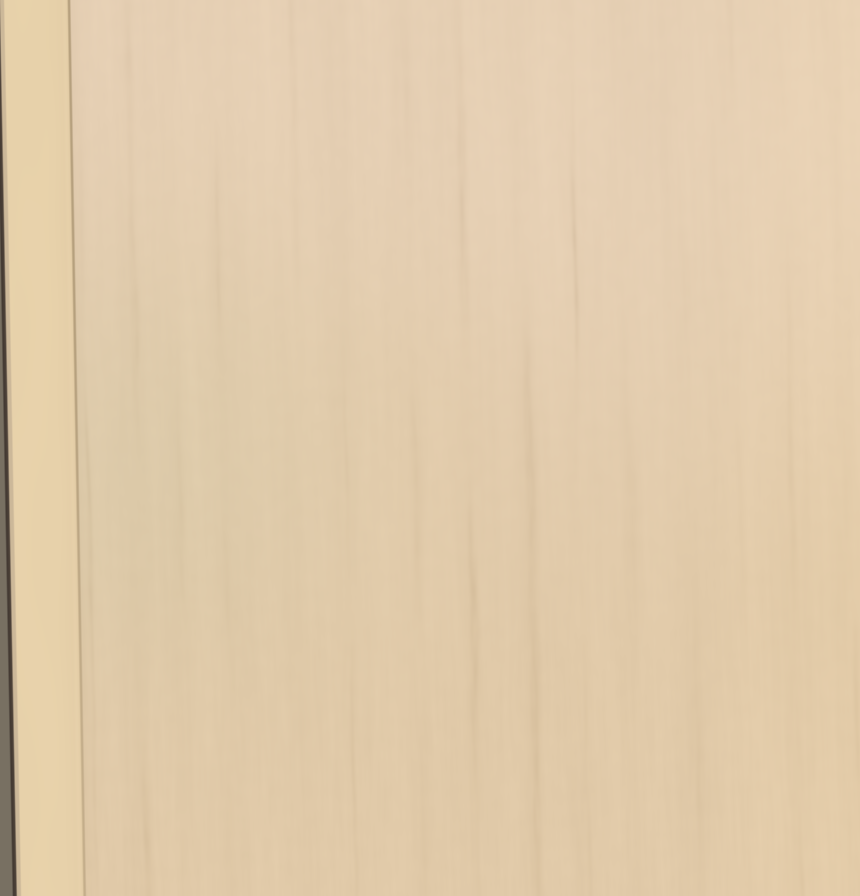
Write a WebGL 2 fragment shader that draws this texture.

```glsl
#version 300 es
precision highp float;

uniform vec2 u_resolution;
out vec4 fragColor;

#define PANEL_LOW vec3(0.882, 0.792, 0.662)
#define PANEL_HIGH vec3(0.903, 0.816, 0.708)
#define FRAME_COLOR vec3(0.908, 0.822, 0.668)
#define BEVEL_COLOR vec3(0.800, 0.720, 0.600)
#define GAP_COLOR vec3(0.470, 0.440, 0.385)
#define SEAM_COLOR vec3(0.240, 0.200, 0.175)
#define GROOVE_COLOR vec3(0.700, 0.615, 0.480)
#define STREAK_TINT vec3(0.046, 0.049, 0.053)
#define STREAK_SPACING 0.062
#define GRAIN_LEAN 0.024
#define GRAIN_STRENGTH 0.012

float hash(float n) {
    return fract(sin(n * 12.9898 + 4.137) * 43758.547);
}

vec2 gradient(vec2 cell) {
    float angle = 6.28318 * hash(dot(cell, vec2(1.0, 57.31)));
    return vec2(cos(angle), sin(angle));
}

// Gradient noise, roughly -0.7 to 0.7
float noise(vec2 p) {
    vec2 i = floor(p), f = fract(p);
    vec2 w = f * f * f * (f * (f * 6.0 - 15.0) + 10.0);
    vec2 e = vec2(1.0, 0.0);
    float a = dot(gradient(i), f);
    float b = dot(gradient(i + e.xy), f - e.xy);
    float c = dot(gradient(i + e.yx), f - e.yx);
    float d = dot(gradient(i + e.xx), f - e.xx);
    return mix(mix(a, b, w.x), mix(c, d, w.x), w.y);
}

// Soft dark veins, one per column, fading in and out along their length
float streaks(vec2 p) {
    float column = floor(p.x / STREAK_SPACING);
    float sum = 0.0;
    for (int k = -1; k <= 1; k++) {
        float id = column + float(k);
        float center = (id + 0.2 + 0.6 * hash(id)) * STREAK_SPACING;
        center += 0.004 * noise(vec2(id * 7.3, p.y * 5.0));
        float width = mix(0.0025, 0.0065, hash(id + 31.0));
        float offset = (p.x - center) / width;
        float fade = smoothstep(-0.25, 0.5, noise(vec2(id * 3.7, p.y * 3.5 + id)));
        float broken = 0.75 + 0.6 * noise(vec2(p.x * 160.0, p.y * 22.0));
        float strength = mix(0.25, 0.85, hash(id + 67.0));
        sum += strength * fade * broken * exp(-offset * offset);
        // Wider halo on one side of the vein
        float halo = (p.x - center + 0.006) / 0.014;
        sum += 0.18 * strength * exp(-halo * halo);
    }
    return sum;
}

vec3 panel(vec2 p) {
    vec2 g = vec2(p.x + GRAIN_LEAN * p.y, p.y);

    // Broad light and tint drift
    float drift = noise(p * 2.6 + 3.0);
    float lift = smoothstep(0.28, 0.95, p.y + 0.12 * p.x - 0.03 + 0.16 * drift);
    vec3 color = mix(PANEL_LOW, PANEL_HIGH, lift);
    float cool = exp(-dot(p - vec2(0.15, 0.48), p - vec2(0.15, 0.48)) * 18.0);
    color += cool * vec3(-0.014, 0.002, 0.002);
    color += smoothstep(0.72, 0.96, p.x) * vec3(0.012, 0.010, 0.003);

    // Wide bands, fine fibres and faint mottling
    float bands = noise(vec2(g.x * 24.0, g.y * 1.7));
    float fibres = noise(vec2(g.x * 95.0, g.y * 5.0 + 9.0));
    float threads = noise(vec2(g.x * 210.0, g.y * 14.0));
    color += GRAIN_STRENGTH * (0.9 * bands + 0.55 * fibres);
    color += GRAIN_STRENGTH * threads * mix(0.7, 0.25, smoothstep(0.0, 0.5, p.y));
    color += 0.005 * noise(p * 55.0);
    return color - STREAK_TINT * streaks(g);
}

// Coverage of a soft line around signed distance zero
float line(float d, float halfWidth, float blur) {
    return 1.0 - smoothstep(halfWidth - blur, halfWidth + blur, abs(d));
}

void main() {
    vec2 p = gl_FragCoord.xy / u_resolution.y;
    float blur = max(0.0012, 0.75 / u_resolution.y);

    // Slightly tilted borders at the left
    float groove = p.x - (0.0945 - 0.0175 * p.y);
    float seam = p.x - (0.0165 - 0.0190 * p.y);

    vec3 frame = FRAME_COLOR + 0.006 * noise(p * vec2(30.0, 5.0));
    frame -= vec3(0.010, 0.012, 0.008) * smoothstep(-0.03, 0.0, groove);
    vec3 color = mix(frame, panel(p), smoothstep(-blur, blur, groove));

    // Groove: a thin shadow with a soft bright lip
    color += 0.012 * line(groove + 0.005, 0.002, 0.002);
    float depth = mix(0.55, 0.85, smoothstep(0.1, 0.7, p.y));
    color = mix(color, GROOVE_COLOR, depth * line(groove, 0.0014, blur));
    color -= 0.018 * exp(-abs(groove) / 0.006);

    // Bevel, dark seam and the gap beyond it
    color = mix(BEVEL_COLOR, color, smoothstep(0.007 - blur, 0.007 + blur, seam));
    color = mix(GAP_COLOR, color, smoothstep(-blur, blur, seam));
    color = mix(color, SEAM_COLOR, 0.9 * line(seam, 0.0022, blur));

    fragColor = vec4(clamp(color, 0.0, 1.0), 1.0);
}
```
